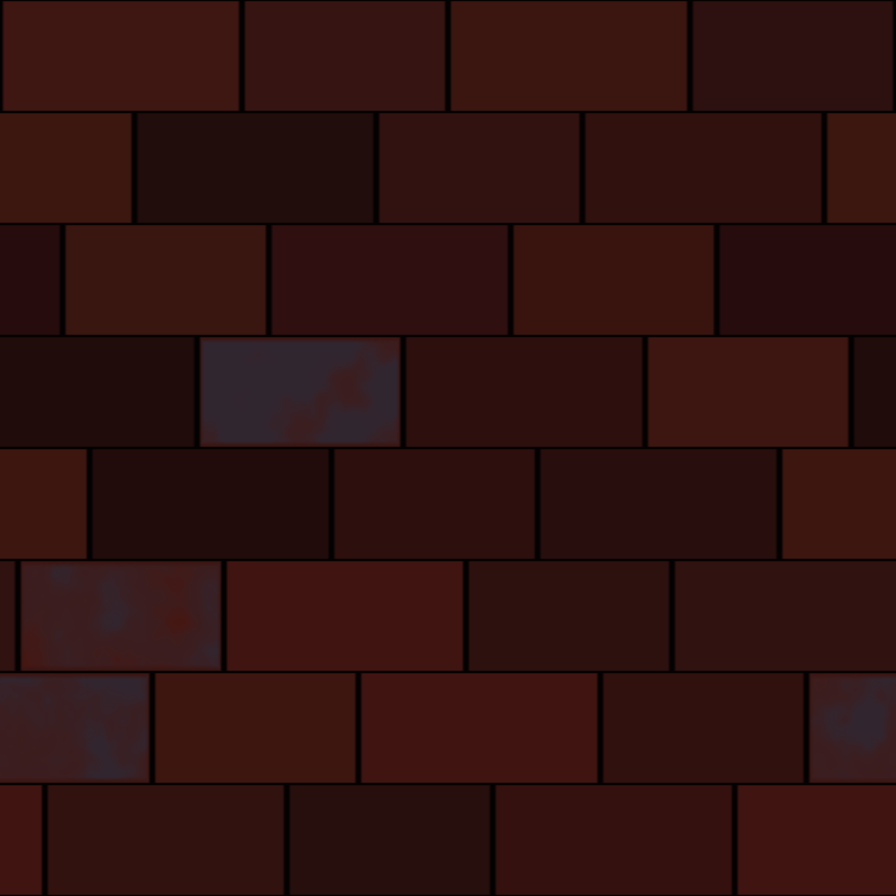
Give the GLSL for this texture, as a WebGL 2 fragment shader.

```glsl
#version 300 es
precision highp float;

uniform vec2 u_resolution;
out vec4 fragColor;

float hash(vec2 p) {
    return fract(sin(dot(p, vec2(12.9898, 78.233))) * 43758.5453);
}

float valueNoise(vec2 p) {
    vec2 i = floor(p);
    vec2 f = fract(p);
    f = f * f * (3.0 - 2.0 * f);
    return mix(mix(hash(i), hash(i + vec2(1, 0)), f.x),
               mix(hash(i + vec2(0, 1)), hash(i + vec2(1, 1)), f.x), f.y);
}

float fbm(vec2 p) {
    float sum = 0.0;
    float amplitude = 0.55;
    for (int i = 0; i < 4; i++) {
        sum += amplitude * valueNoise(p);
        p = p * 2.0 + 7.3;
        amplitude *= 0.5;
    }
    return sum;
}

// Fired clay: a few dark bricks, the rest split between two reds
vec3 clayColor(vec2 id) {
    float tone = hash(id + 3.7);
    vec3 clay = mix(vec3(0.135, 0.047, 0.047), vec3(0.185, 0.068, 0.057), smoothstep(0.0, 0.14, tone));
    clay = mix(clay, vec3(0.237, 0.085, 0.067), smoothstep(0.5, 0.68, tone));
    vec3 shift = vec3(hash(id + 11.1), hash(id + 23.5), hash(id + 41.9)) - 0.5;
    return clay + shift * vec3(0.026, 0.009, 0.011);
}

// Blue-grey glaze with rust showing through in soft patches
vec3 slateColor(vec2 id, vec2 local, float edge) {
    float rust = fbm(local * 18.0 + id * 17.0) + 0.15 * (1.0 - abs(id.y - 5.0));
    vec3 slate = mix(vec3(0.19, 0.15, 0.19), vec3(0.235, 0.115, 0.12), smoothstep(0.25, 0.65, rust));
    slate = mix(slate, vec3(0.28, 0.085, 0.06), 0.8 * smoothstep(0.68, 0.98, rust));
    return mix(vec3(0.23, 0.085, 0.075), slate, smoothstep(0.002, 0.009, edge));
}

void main() {
    vec2 uv = gl_FragCoord.xy / u_resolution;
    vec2 pixel = 1.0 / u_resolution;

    // Eight courses, each shifted, of alternating wide and narrow bricks
    float course = (1.0 - uv.y) * 8.0;
    float row = floor(course);
    float along = fract(uv.x - 0.15 * row) * 2.0;
    float narrow = step(0.54, fract(along));
    vec2 id = vec2(2.0 * floor(along) + narrow, row);

    // Position inside the brick and distance to its sides
    vec2 size = vec2(mix(0.27, 0.23, narrow), 0.125);
    vec2 local = vec2((fract(along) - 0.54 * narrow) * 0.5, fract(course) * 0.125);
    vec2 side = min(local, size - local);

    // A broken diagonal of glazed bricks
    bool glazed = id.x + id.y == 6.0 && id.x != 2.0;
    vec3 color = glazed ? slateColor(id, local, min(side.x, side.y)) : clayColor(id);

    // Broad soft upright joints, thin bed joints
    float upright = smoothstep(0.001, max(0.0055, 0.001 + pixel.x), side.x);
    float bed = smoothstep(0.0002, max(0.0024, pixel.y), side.y);
    color = mix(vec3(0.012, 0.003, 0.003), color, upright * bed);

    fragColor = vec4(color, 1.0);
}
```
